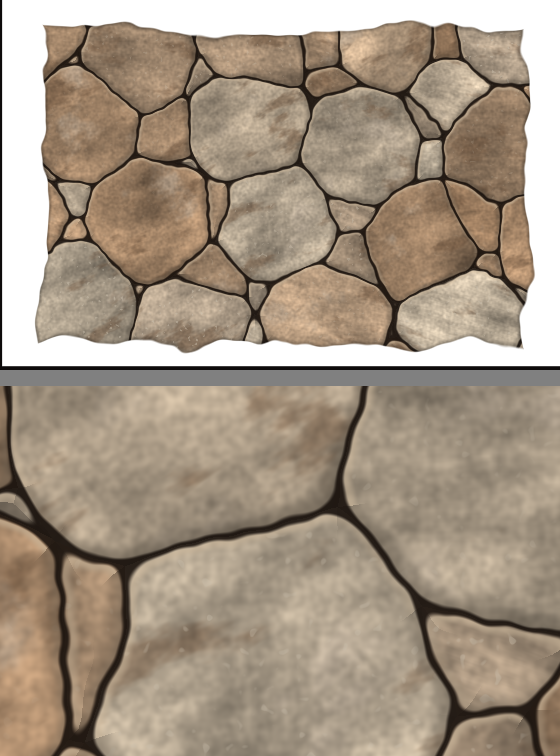
Top: the whole. Bottom: its middle third, enlarged.
Give the GLSL for this texture, as a WebGL 1 fragment shader.

```glsl
precision highp float;
// Panel of irregular tan and grey field stones with thin dark joints on white.

#define STONE_HEIGHT 0.25
#define STONE_ASPECT 1.4
#define STONE_JITTER 0.42
#define CORNER_ROUND 0.06
#define JOINT_WIDTH 0.0042
#define RIM_WIDTH 0.013
#define EDGE_WAVE 0.062
#define BLOTCH 0.72
#define GRAIN 0.15
#define PANEL_CENTRE vec2(0.769, 0.497)
#define PANEL_HALF vec2(0.656, 0.422)
#define FRAME vec2(0.006, 0.010)

uniform vec2 u_resolution;

vec2 hash2(vec2 p) {
  vec3 a = fract(p.xyx * vec3(0.1031, 0.1030, 0.0973));
  a += dot(a, a.yzx + 33.33);
  return fract((a.xx + a.yz) * a.zy);
}

float corner(vec2 cell, vec2 f, vec2 o) {
  return dot(hash2(cell + o) * 2.0 - 1.0, f - o);
}

// Gradient noise, roughly -0.6 to 0.6
float noise(vec2 p) {
  vec2 c = floor(p), f = p - c;
  vec2 u = f * f * f * (f * (f * 6.0 - 15.0) + 10.0);
  float low = mix(corner(c, f, vec2(0.0)), corner(c, f, vec2(1.0, 0.0)), u.x);
  float high = mix(corner(c, f, vec2(0.0, 1.0)), corner(c, f, vec2(1.0)), u.x);
  return mix(low, high, u.y);
}

float fbm(vec2 p) {
  float sum = 0.0, amp = 0.6;
  for (int i = 0; i < 5; i++) {
    sum += amp * noise(p);
    p = mat2(1.6, 1.2, -1.2, 1.6) * p + 7.3;
    amp *= 0.58;
  }
  return sum;
}

vec2 noise2(vec2 p) { return vec2(noise(p), noise(p + 37.4)); }

float rowShift(float row) { return 0.5 * row + 0.3 * hash2(vec2(row, 5.0)).x; }

// Weighted site: kind 0 is a main stone, 1 and 2 are chips at its corners
vec3 site(vec2 cell, float kind) {
  vec2 h = hash2(cell + kind * 19.0 + 61.0);
  vec2 pos = (cell + vec2(0.5 + rowShift(cell.y), 0.5)) * vec2(STONE_ASPECT, 1.0);
  float weight = 0.16 * h.x * h.y;
  if (kind > 0.5) {
    pos += vec2(0.5 * STONE_ASPECT, kind < 1.5 ? 0.3 : -0.3);
    weight = -0.18 - 0.32 * h.x;
  }
  return vec3(pos + (h.yx - 0.5) * STONE_JITTER, weight);
}

vec2 cellNear(vec2 q, float dx, float dy) {
  float row = floor(q.y) + dy;
  return vec2(floor(q.x / STONE_ASPECT - rowShift(row)) + dx, row);
}

// Power diagram: returns edge distance and edge normal, writes the stone id
vec3 stones(vec2 q, out vec2 id) {
  vec3 own = vec3(0.0);
  float best = 1e3;
  for (int y = -2; y <= 2; y++)
  for (int x = -1; x <= 1; x++)
  for (int k = 0; k < 3; k++) {
    vec2 cell = cellNear(q, float(x), float(y));
    vec3 s = site(cell, float(k));
    float d = dot(q - s.xy, q - s.xy) - s.z;
    if (d < best) { best = d; own = s; id = cell + float(k) * 23.0; }
  }
  float edge = 1.0, nearest = 1.0;
  vec2 normal = vec2(0.0, 1.0);
  for (int y = -2; y <= 2; y++)
  for (int x = -1; x <= 1; x++)
  for (int k = 0; k < 3; k++) {
    vec3 s = site(cellNear(q, float(x), float(y)), float(k));
    vec2 gap = s.xy - own.xy;
    float span = length(gap);
    if (span > 0.001) {
      float d = (dot(q - s.xy, q - s.xy) - s.z - best) / (2.0 * span);
      if (d < nearest) { nearest = d; normal = gap / span; }
      float m = max(CORNER_ROUND - abs(edge - d), 0.0) / CORNER_ROUND;
      edge = min(edge, d) - 0.25 * m * m * CORNER_ROUND;
    }
  }
  return vec3(edge, normal);
}

// Weathered face: blotches, slanted strata, stains, grain and pale flecks
vec3 stoneFace(vec2 p, vec2 id) {
  vec2 h = hash2(id + 11.0), v = hash2(id + 83.0);
  vec2 s = p + h * 30.0;
  s.y += (v.x - 0.5) * 0.9 * p.x;
  vec3 color = mix(vec3(0.59, 0.54, 0.475), vec3(0.635, 0.505, 0.385), h.x);
  color = mix(color, vec3(0.73, 0.68, 0.60), 0.8 * smoothstep(0.74, 0.84, h.y));
  color *= mix(0.87, 1.13, v.y);
  float strata = fbm(s * vec2(4.0, 26.0)) * smoothstep(0.2, 0.8, v.x);
  color *= 1.0 + BLOTCH * fbm(s * vec2(5.0, 8.0)) + 0.35 * strata;
  float stain = smoothstep(0.08, 0.3, fbm(s * vec2(6.0, 11.0) + 9.0));
  color = mix(color, vec3(0.42, 0.32, 0.235), 0.5 * stain);
  float bloom = smoothstep(0.1, 0.4, fbm(s * 7.0 + 21.0));
  color = mix(color, vec3(0.75, 0.69, 0.62), 0.5 * bloom);
  color *= 1.0 + GRAIN * (noise(p * 120.0) + noise(p * 60.0));
  float fleck = smoothstep(0.28, 0.45, noise(p * 95.0 + 4.0));
  return mix(color, vec3(0.80, 0.76, 0.69), 0.5 * fleck * (1.0 - h.x));
}

void main() {
  vec2 p = gl_FragCoord.xy / u_resolution.y;
  float px = 1.0 / u_resolution.y;

  // Stones with hand-cut, slightly wavering sides
  vec2 bent = p + 0.024 * noise2(p * 8.0) + 0.007 * noise2(p * 32.0);
  vec2 id;
  vec3 cut = stones(bent / STONE_HEIGHT, id);
  float depth = cut.x * STONE_HEIGHT;
  vec3 color = stoneFace(p, id);

  // Bevel lit from the upper left, then the recessed joint
  float lit = smoothstep(-0.4, 0.8, dot(cut.yz, vec2(-0.45, 0.89)));
  float rim = smoothstep(0.002, 0.005, depth) * (1.0 - smoothstep(0.005, RIM_WIDTH, depth));
  color *= 1.0 - 0.32 * (1.0 - lit) * (1.0 - smoothstep(0.0, 0.022, depth));
  color = mix(color, vec3(0.80, 0.72, 0.61), 0.6 * rim * (0.2 + 0.8 * lit));
  float width = JOINT_WIDTH * (1.0 + 0.9 * noise(p * 14.0));
  float joint = 1.0 - smoothstep(0.25 * width, width + px * 0.5, depth);
  color = mix(color, vec3(0.10, 0.07, 0.05), 0.9 * joint);

  // Wavy panel outline on white
  vec2 wave = EDGE_WAVE * noise2(p * 5.5 + 3.0) + 0.014 * noise2(p * 19.0);
  vec2 away = abs(p + wave - PANEL_CENTRE) - PANEL_HALF;
  float outside = max(away.x, away.y);
  color *= 1.0 - 0.25 * smoothstep(-0.012, 0.0, outside);
  color = mix(color, vec3(1.0), smoothstep(-px, px, outside));

  // Dark strips along the left and bottom
  vec2 strip = 1.0 - smoothstep(FRAME - 0.5 * px, FRAME + 0.5 * px, p);
  color = mix(color, vec3(0.05, 0.04, 0.04), max(strip.x, strip.y));
  gl_FragColor = vec4(clamp(color, 0.0, 1.0), 1.0);
}
```
